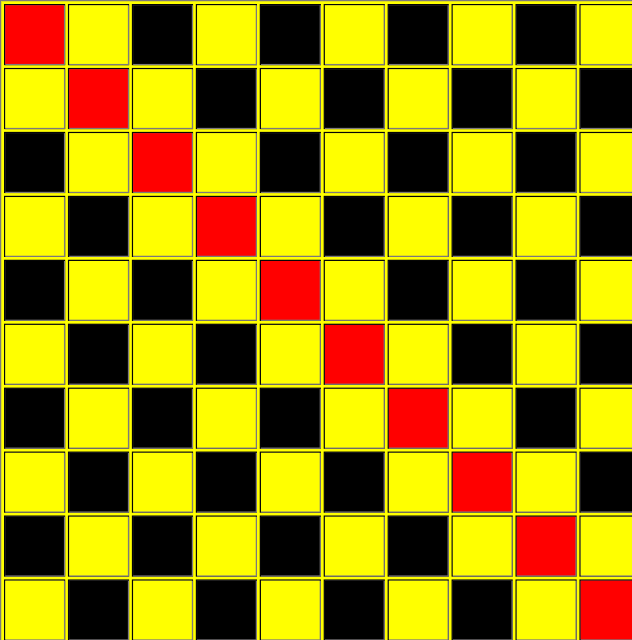
Reproduce this pattern procedurally as a WebGL 1 fragment shader.

```glsl
precision highp float;
// A checkerboard of inset tiles on yellow, with a red diagonal from the top left.
// Each tile stacks three boxes: dark upper-left edge, grey lower-right edge, fill.
// Lengths are fractions of the canvas height, measured from the top-left corner.

uniform vec2 u_resolution;

const vec3 YELLOW = vec3(1.0, 1.0, 0.0);
const vec3 RED = vec3(1.0, 0.0, 0.0);
const vec3 BLACK = vec3(0.0);
const vec3 SHADOW = vec3(0.02);
const vec3 GREY = vec3(0.49, 0.48, 0.49);

// Pixel coverage of the half-line x > 0
float cover(float x) {
  return clamp(x * u_resolution.y + 0.5, 0.0, 1.0);
}

// Pixel coverage of the square whose corners are (lo, lo) and (hi, hi)
float square(vec2 q, float lo, float hi) {
  float across = cover(q.x - lo) * cover(hi - q.x);
  float down = cover(q.y - lo) * cover(hi - q.y);
  return across * down;
}

vec3 tileColor(vec2 id) {
  if (abs(id.x - id.y) < 0.5) return RED;
  return mod(id.x + id.y, 2.0) > 0.5 ? YELLOW : BLACK;
}

void main() {
  vec2 p = vec2(gl_FragCoord.x, u_resolution.y - gl_FragCoord.y) / u_resolution.y;
  float pitch = 0.0999;
  float gap = 0.0043;
  float side = pitch - gap;
  float line = 0.00195;

  // Cells wrap in the middle of a gap, so every tile edge can be smoothed
  vec2 grid = p - 0.00625 + 0.5 * gap;
  vec2 id = floor(grid / pitch);
  vec2 q = grid - id * pitch - 0.5 * gap;
  float onBoard = step(0.0, min(id.x, id.y));

  // Inset tile
  vec3 color = mix(YELLOW, SHADOW, onBoard * square(q, 0.0, side));
  color = mix(color, GREY, onBoard * square(q, line, side));
  color = mix(color, tileColor(id), onBoard * square(q, line, side - line));

  // Grey frame along the top and left
  color = mix(color, GREY, cover(line - min(p.x, p.y)));

  gl_FragColor = vec4(color, 1.0);
}
```
